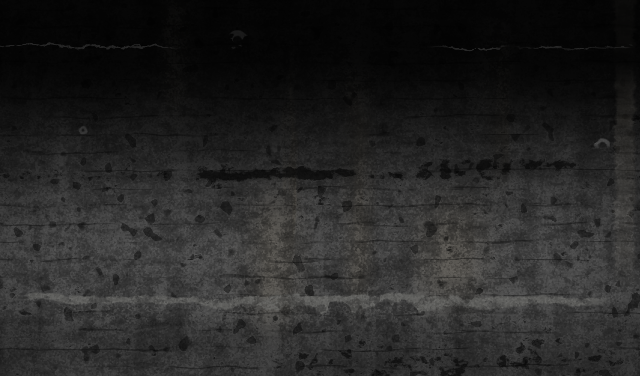
Give the GLSL for this texture, as a Shadertoy shader.

```glsl
// Dark weathered concrete wall with board marks, pale lime seams and stains.
#define WALL_LIGHT 0.225
#define BLACK_LEVEL 0.016
#define BOARDS 21.0
#define MOTTLE 0.62
#define GRAIN 0.27
#define LOW_SEAM_Y 0.212
#define TOP_SEAM_Y 0.875
#define DAMP_Y 0.550
#define LIME_COLOR vec3(0.41, 0.41, 0.40)
#define RUST_TINT vec3(1.06, 1.00, 0.89)

vec3 hash3(vec2 cell) {
    vec3 q = fract(cell.xyx * vec3(0.1031, 0.1030, 0.0973));
    q += dot(q, q.yzx + 33.33);
    return fract((q.xxy + q.yzz) * q.zyx);
}

// Cellular noise: blend of the values of nearby scattered points
float cells(vec2 p) {
    vec2 base = floor(p), f = fract(p);
    float sum = 0.0, weight = 0.0;
    for (int j = -1; j <= 1; j++)
    for (int i = -1; i <= 1; i++) {
        vec2 offset = vec2(i, j);
        vec3 h = hash3(base + offset + 57.0);
        vec2 d = offset + h.xy - f;
        float w = exp(-6.0 * dot(d, d));
        sum += w * h.z;
        weight += w;
    }
    return sum / weight;
}

float layered(vec2 p) {
    float sum = 0.0, amp = 0.5;
    for (int i = 0; i < 4; i++) {
        sum += amp * cells(p);
        p = p * 1.93 + 13.7;
        amp *= 0.55;
    }
    return sum / 1.01;
}

// Soft-edged interval from a to b
float span(float x, float a, float b, float soft) {
    return smoothstep(a - soft, a + soft, x) * (1.0 - smoothstep(b - soft, b + soft, x));
}

float bell(float x, float width) { return exp(-x * x / (width * width)); }

float ring(vec2 p, vec2 center, float radius, float width) {
    return 1.0 - smoothstep(width, width + 2.0 / iResolution.y, abs(length(p - center) - radius));
}

float waver(float x) {
    return 0.004 * sin(x * 7.0 + 1.0) + 0.003 * sin(x * 19.0) + 0.002 * sin(x * 47.0 + 2.0);
}

void mainImage(out vec4 fragColor, in vec2 fragCoord) {
    vec2 p = fragCoord / iResolution.y;
    float px = 1.0 / iResolution.y, right = iResolution.x * px;

    // Noise layers: clouds, horizontal wear, vertical drips, crumbs, grain
    float patches = layered(p * vec2(9.0, 7.0));
    float streaks = layered(p * vec2(7.0, 46.0) + 5.0);
    float drips = layered(p * vec2(24.0, 3.0) + 31.0);
    float rough = layered(p * vec2(42.0, 58.0) + 21.0);
    float grain = cells(p * 250.0) - 0.5;
    float crust = smoothstep(0.42, 0.64, 0.35 * patches + 0.25 * drips + 0.4 * rough + 0.2 * grain);

    // Vertical light falloff over a mottled surface
    float light = WALL_LIGHT * (1.0 - smoothstep(0.33, 0.87, p.y + 0.10 * (patches - 0.5)));
    light *= 1.0 - 0.22 * (1.0 - smoothstep(0.10, 0.21, p.y));
    light *= 0.86 + 0.14 * span(p.x, 0.1, right - 0.1, 0.12);
    float relief = 0.5 * patches + 0.6 * streaks + 0.5 * drips + 0.6 * rough - 1.1;
    float tone = (BLACK_LEVEL + light) * (1.0 + MOTTLE * relief + GRAIN * grain);
    tone += crust * (0.006 + 0.11 * light);

    // Pale vertical runs: center, half width, bottom, top
    vec4 runs[6] = vec4[6](
        vec4(0.47, 0.035, 0.72, 1.02), vec4(0.77, 0.010, 0.40, 0.84),
        vec4(0.945, 0.035, 0.20, 0.83), vec4(0.73, 0.070, 0.14, 0.48),
        vec4(1.20, 0.090, 0.20, 0.46), vec4(1.33, 0.030, 0.55, 0.92));
    float run = 0.0;
    for (int i = 0; i < 6; i++) {
        float across = p.x - runs[i].x + 0.06 * (drips - 0.5);
        run += bell(across, runs[i].y) * span(p.y, runs[i].z, runs[i].w, 0.10);
    }
    tone += run * (0.012 + 0.025 * crust) * (0.6 + 2.0 * light);

    // Broken dark joints between boards
    float row = p.y * BOARDS + 6.0 * waver(p.x) + 0.4 * (streaks - 0.5);
    float joint = abs(fract(row) - 0.5) / BOARDS;
    float broken = smoothstep(0.42, 0.62, layered(vec2(p.x * 7.0, floor(row) * 3.1)));
    tone *= 1.0 - 0.33 * broken * (1.0 - smoothstep(0.0004, 0.001 + px, joint));

    // Damp black growth and sparse pits
    float damp = bell(p.y - DAMP_Y + 0.010 - waver(p.x), 0.016) * span(p.x, 0.53, 0.94, 0.06);
    damp += bell(p.y - DAMP_Y - 0.008, 0.019) * span(p.x, 1.12, 1.54, 0.06);
    damp += 0.5 * bell(p.y - DAMP_Y + 0.02, 0.012);
    damp += 0.65 * bell(p.y - 0.03, 0.05) * span(p.x, 0.75, 1.66, 0.12);
    float growth = smoothstep(0.53, 0.70, 0.6 * rough + 0.2 * streaks + 0.25 * damp + 0.1 * grain);
    float pits = smoothstep(0.86, 0.93, cells(p * 46.0 + 9.0));
    tone *= (1.0 - 0.68 * growth) * (1.0 - 0.4 * pits);
    vec3 color = tone * mix(vec3(1.0), RUST_TINT, clamp(run * 0.5, 0.0, 0.6));

    // Rusty run at the right edge
    float edgeRun = span(p.x + 0.02 * (rough - 0.5), right - 0.066, right - 0.014, 0.006);
    edgeRun *= span(p.y, 0.28, 0.79, 0.07) + 0.35 * span(p.y, 0.86, 1.02, 0.03);
    color += RUST_TINT * edgeRun * (0.035 + 0.05 * streaks);

    // Lower lime seam: crisp top, ragged drips below
    float below = LOW_SEAM_Y + waver(p.x) + 0.012 * (rough - 0.5) - p.y;
    float depth = 0.004 + 0.030 * patches + 0.09 * bell(p.x - 0.95, 0.22) * max(drips - 0.3, 0.0);
    float lime = span(below, 0.0, depth, 0.001 + px) * span(p.x, 0.06, 1.60, 0.05);
    lime *= 0.5 + 0.5 * smoothstep(0.35, 0.52, rough);
    lime += 0.2 * crust * bell(below - 0.04, 0.03) * span(p.x, 0.12, 1.15, 0.15);
    color = mix(color, LIME_COLOR * (0.95 + 0.2 * grain), 0.85 * min(lime, 1.0));

    // Upper hairline seam and chipped anchor rings
    float hair = abs(p.y - TOP_SEAM_Y - waver(p.x) - 0.018 * (rough - 0.5));
    float marks = (1.0 - span(p.x, 0.45, 1.17, 0.05)) * smoothstep(0.25, 0.6, streaks);
    marks *= 1.0 - smoothstep(0.0005, 0.001 + px, hair);
    vec2 bent = p + 0.012 * (vec2(rough, patches) - 0.5);
    marks += 0.6 * ring(bent, vec2(0.633, 0.893), 0.020, 0.005) * smoothstep(0.4, 0.6, rough);
    marks += 0.8 * ring(bent, vec2(0.220, 0.655), 0.008, 0.001);
    marks += 1.3 * ring(bent, vec2(1.602, 0.613), 0.014, 0.002) * smoothstep(0.60, 0.62, p.y);
    fragColor = vec4(clamp(color + 0.13 * marks, 0.0, 1.0), 1.0);
}
```
